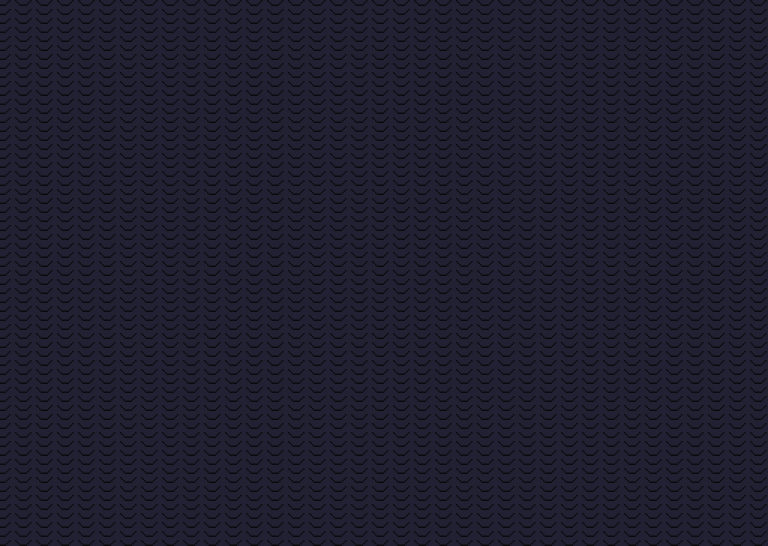
Write a Shadertoy shader that draws this pattern.

```glsl
// Dark indigo weave of small stepped cups in tight vertical columns.

// Lengths are in grid units; the canvas is GRID_WIDTH units wide.
const float GRID_WIDTH = 512.0;
const vec2  TILE = vec2(14.0, 6.0);     // spacing of the cups
const float CUP_CENTRE = 1.5;           // cup axis from the left edge of a tile
const float BASE_ROW = 3.5;             // middle of the base, down from the tile top
const float BASE_HALF_WIDTH = 2.5;
const float LINE_HALF_WIDTH = 0.5;
const int   ARM_STEPS = 3;              // steps in each slanted arm
const vec3  GROUND = vec3(0.13, 0.13, 0.20);
const vec3  LINE   = vec3(0.04, 0.04, 0.06);

// Antialiased coverage of an axis-aligned box centred on the origin.
float boxCoverage(vec2 p, vec2 halfSize, float pixel) {
    vec2 lo = max(p - 0.5 * pixel, -halfSize);
    vec2 hi = min(p + 0.5 * pixel, halfSize);
    vec2 overlap = max(hi - lo, 0.0) / pixel;
    return overlap.x * overlap.y;
}

// Flat base with two arms that climb outwards one step at a time.
float cupCoverage(vec2 p, float pixel) {
    float cover = boxCoverage(p, vec2(BASE_HALF_WIDTH, LINE_HALF_WIDTH), pixel);
    vec2 side = vec2(abs(p.x), p.y);
    for (int i = 0; i < ARM_STEPS; i++) {
        float rise = float(i) + 1.0;
        vec2 stepCentre = vec2(BASE_HALF_WIDTH + rise - 0.5, -rise);
        cover += boxCoverage(side - stepCentre, vec2(LINE_HALF_WIDTH), pixel);
    }
    return min(cover, 1.0);
}

void mainImage(out vec4 fragColor, in vec2 fragCoord) {
    // Grid position measured from the top left.
    float pixel = GRID_WIDTH / iResolution.x;
    vec2 grid = vec2(fragCoord.x, iResolution.y - fragCoord.y) * pixel;

    // Repeat around the middle of each cup, keeping its edges off the seams.
    vec2 cupMiddle = vec2(CUP_CENTRE, BASE_ROW - 0.5 * float(ARM_STEPS));
    vec2 local = mod(grid - cupMiddle + 0.5 * TILE, TILE) - 0.5 * TILE;
    local.y -= 0.5 * float(ARM_STEPS);

    fragColor = vec4(mix(GROUND, LINE, cupCoverage(local, pixel)), 1.0);
}
```
